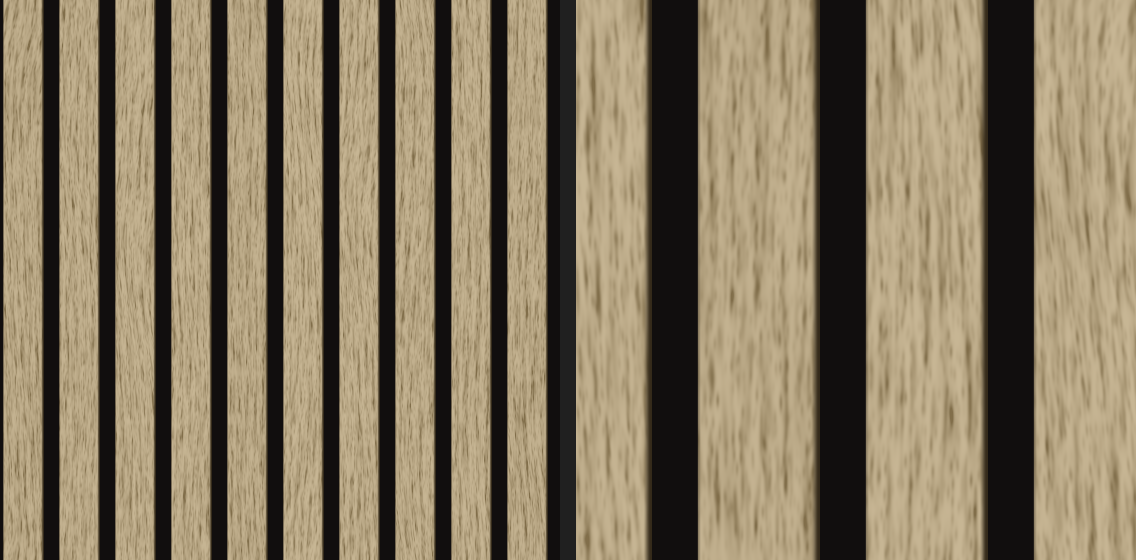
Left: the whole. Right: its middle third, enlarged.
A Shadertoy shader for this texture:

```glsl
#define SLATS 10.0
#define SLAT_LEFT 0.058
#define SLAT_RIGHT 0.785
#define GRAIN_BEND 0.011
#define RINGS 62.0
#define GAP_COLOR vec3(0.066, 0.053, 0.054)
#define WOOD_LIGHT vec3(0.780, 0.712, 0.580)
#define WOOD_DARK vec3(0.550, 0.478, 0.340)
#define EDGE_COLOR vec3(0.210, 0.170, 0.105)

const float TAU = 6.2831853;

vec3 hash3(vec2 p) {
    vec3 q = fract(p.xyx * vec3(0.1031, 0.1030, 0.0973));
    q += dot(q, q.yxz + 33.33);
    return fract((q.xxy + q.yzz) * q.zyx);
}

// Cellular noise of soft dashes, wrapping vertically after grid.y rows
float dashes(vec2 p, vec2 grid, float seed) {
    p *= grid;
    vec2 base = floor(p);
    float sum = 0.0;
    for (int j = -1; j <= 1; j++) {
        for (int i = -1; i <= 1; i++) {
            vec2 cell = base + vec2(i, j);
            vec3 rnd = hash3(vec2(cell.x + seed, mod(cell.y, grid.y)));
            vec2 d = cell + rnd.xy - p;
            sum += rnd.z * exp(-dot(d * d, vec2(9.0, 5.0)));
        }
    }
    return sum;
}

// Sideways drift of the fibres; whole frequencies keep it periodic in y
float fibreDrift(vec2 p, vec3 rnd) {
    float drift = 0.0;
    for (int k = 1; k <= 4; k++) {
        float f = float(k);
        float phase = TAU * fract(rnd.x * 5.3 * f + rnd.y * 3.7);
        drift += sin(TAU * f * p.y + phase + 9.0 * p.x * f) / (f * f);
    }
    return GRAIN_BEND * (0.3 + 1.1 * rnd.z) * drift;
}

vec3 woodColor(vec2 p, float id) {
    vec3 rnd = hash3(vec2(id * 7.0 + 3.0, 19.0));
    float seed = 137.0 * (id + 1.0);
    vec2 fibre = vec2(p.x + fibreDrift(p, rnd), p.y);

    // Pores at three sizes
    float tone = 0.35 * dashes(fibre, vec2(130.0, 11.0), seed)
               + 0.62 * dashes(fibre, vec2(235.0, 36.0), seed + 41.0)
               + 0.36 * dashes(fibre, vec2(310.0, 105.0), seed + 83.0);

    // Growth rings gather the pores into bands
    float wobble = 0.8 * sin(TAU * (2.0 * p.y + rnd.y)) + 0.5 * sin(TAU * (5.0 * p.y + rnd.x));
    float ring = sin(TAU * (RINGS * (0.7 + 0.6 * rnd.x) * fibre.x + rnd.z) + wobble);
    tone *= 1.0 + 0.35 * ring;
    tone += 0.07 * (rnd.y - 0.5);
    return mix(WOOD_LIGHT, WOOD_DARK, clamp(tone, 0.0, 1.2));
}

void mainImage(out vec4 fragColor, in vec2 fragCoord) {
    vec2 uv = fragCoord / iResolution.xy;
    float id = floor(uv.x * SLATS);
    float x = fract(uv.x * SLATS);
    float pixel = SLATS / iResolution.x;

    vec3 wood = woodColor(vec2(x / SLATS, uv.y), id);

    // Thin tan arris on the left, shaded bevel on the right
    float fromLeft = x - SLAT_LEFT;
    float fromRight = SLAT_RIGHT - x;
    wood = mix(wood, EDGE_COLOR, 0.4 * (1.0 - smoothstep(0.0, 0.022, fromLeft)));
    wood = mix(wood, EDGE_COLOR, 1.0 - smoothstep(0.008, 0.052, fromRight));

    float slat = smoothstep(-0.5 * pixel, 0.5 * pixel, min(fromLeft, fromRight));
    fragColor = vec4(mix(GAP_COLOR, wood, slat), 1.0);
}
```
